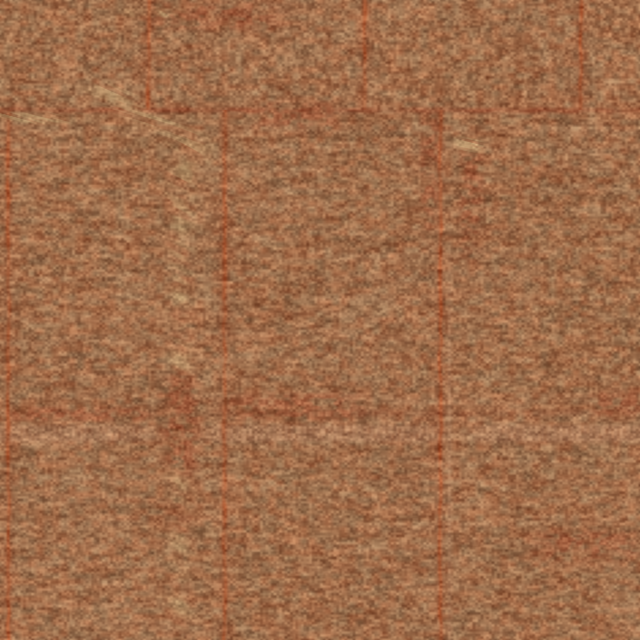
Write a Shadertoy shader that draws this texture.

```glsl
const vec3 CLAY = vec3(0.622, 0.430, 0.296);
const vec3 RUST = vec3(0.600, 0.315, 0.200);
const vec3 SEAM = vec3(0.665, 0.335, 0.185);
const vec3 STRAW = vec3(0.720, 0.590, 0.420);
const vec3 BAND = vec3(0.690, 0.500, 0.370);

const float TILE_WIDTH = 0.3375;
const float LOWER_OFFSET = 0.013;
const float UPPER_OFFSET = 0.232;
const float UPPER_JOINT = 0.828;
const float LOWER_JOINT = 0.355;
const float BAND_Y = 0.323;
const float SEAM_HALF_WIDTH = 0.0034;
const float RIB_COUNT = 31.0;
const float CREASE_X = 0.281;
const float KNOT_SPACING = 0.098;
const float GRAIN_CONTRAST = 0.40;

// Centre and half size of each stained or bleached area
const vec4 STAINS[9] = vec4[9](
    vec4(0.672, 0.730, 0.016, 0.100), vec4(0.737, 0.690, 0.020, 0.090),
    vec4(0.460, 0.365, 0.120, 0.022), vec4(0.965, 0.372, 0.045, 0.022),
    vec4(0.465, 0.820, 0.070, 0.022), vec4(0.920, 0.148, 0.090, 0.025),
    vec4(0.335, 0.975, 0.110, 0.022), vec4(0.282, 0.330, 0.030, 0.080),
    vec4(0.120, 0.353, 0.140, 0.012));
const vec4 BLEACHES[3] = vec4[3](
    vec4(0.055, 0.816, 0.075, 0.009), vec4(0.733, 0.773, 0.024, 0.013),
    vec4(0.235, 0.980, 0.045, 0.007));

float hash(vec2 p) {
    uvec2 q = uvec2(ivec2(p)) * uvec2(1597u, 3812u);
    uint n = (q.x ^ q.y ^ 7919u) * 747796u;
    n = (n ^ (n >> 15)) * 277803u;
    n = (n ^ (n >> 13)) * 668265u;
    return float((n ^ (n >> 16)) & 65535u) / 65535.0;
}

float noise(vec2 p) {
    vec2 i = floor(p), f = fract(p);
    f = f * f * (3.0 - 2.0 * f);
    return mix(mix(hash(i), hash(i + vec2(1, 0)), f.x),
               mix(hash(i + vec2(0, 1)), hash(i + vec2(1, 1)), f.x), f.y);
}

float bell(float d, float width) {
    return exp(-d * d / (width * width));
}

float patchMask(vec2 p, vec4 area) {
    vec2 d = (p - area.xy) / area.zw;
    d *= d;
    return exp(-dot(d, d));
}

void mainImage(out vec4 fragColor, in vec2 fragCoord) {
    vec2 uv = fragCoord / iResolution.xy;
    float upper = smoothstep(-0.003, 0.003, uv.y - UPPER_JOINT);

    // Woven grain, with longer horizontal fibres below the upper joint
    float coarse = noise(uv * vec2(105.0, 165.0));
    float fine = noise(uv * vec2(235.0, 265.0) + 31.0);
    float fibre = mix(noise(uv * vec2(42.0, 170.0) + 67.0),
                      noise(uv * vec2(150.0, 75.0) + 67.0), upper);
    float grain = 0.36 * coarse + 0.40 * fine + 0.24 * fibre - 0.5;
    float cloud = noise(uv * 9.0 + 5.0) - 0.5;
    float warp = noise(uv * vec2(14.0, 22.0) + 17.0);
    float rib = cos(6.2832 * (uv.y * RIB_COUNT + 0.7 * warp)) * (1.0 - upper);
    vec3 color = CLAY + rib * 0.010 + cloud * 0.016;
    color += (noise(uv * vec2(80.0, 110.0) + 91.0) - 0.5) * vec3(0.045, -0.035, -0.045);

    // Pale ticked band, broken at the crease and the right seam
    float gaps = max(bell(uv.x - CREASE_X, 0.038), bell(uv.x - 0.715, 0.030));
    float band = 1.0 - smoothstep(0.009, 0.017, abs(uv.y - BAND_Y));
    float ticks = 0.82 + 0.18 * cos(6.2832 * uv.x * 105.0);
    color = mix(color, BAND, band * ticks * (1.0 - gaps) * 0.78);

    // Mottled rust stains
    float mottle = smoothstep(0.25, 0.72, 0.6 * noise(uv * vec2(85.0, 105.0) + 43.0) + 0.4 * coarse);
    float stain = 0.0;
    for (int i = 0; i < STAINS.length(); i++) stain = max(stain, patchMask(uv, STAINS[i]));
    color = mix(color, RUST, stain * mottle * 0.72);

    // Staggered vertical seams and horizontal joints
    float wobble = (noise(uv * 45.0 + 11.0) - 0.5) * 0.004;
    float offset = mix(LOWER_OFFSET, UPPER_OFFSET, step(UPPER_JOINT, uv.y));
    float seamX = mod(uv.x - offset + 0.5 * TILE_WIDTH, TILE_WIDTH) - 0.5 * TILE_WIDTH;
    float wear = 0.3 + 0.7 * noise(uv * vec2(12.0, 48.0) + 23.0);
    color = mix(color, RUST, bell(seamX, 0.010) * 0.22);
    color = mix(color, SEAM, bell(seamX + wobble, SEAM_HALF_WIDTH) * wear);
    float jointWear = 0.25 + 0.75 * noise(uv * vec2(38.0, 12.0) + 53.0);
    float joint = bell(uv.y - UPPER_JOINT + wobble, 0.0045);
    joint = max(joint, 0.45 * bell(uv.y - LOWER_JOINT + wobble, 0.006));
    color = mix(color, RUST, joint * jointWear * 0.8);
    float ridge = bell(uv.x - 0.702, 0.0035) * (1.0 - smoothstep(0.45, 0.75, uv.y));
    color = mix(color, BAND, ridge * 0.5);

    // Crease bending left near its top, with slanted frayed threads
    float path = CREASE_X + 0.020 * bell(uv.y - 0.765, 0.035)
               - 0.120 * smoothstep(0.775, 0.870, uv.y);
    float across = uv.x - path;
    float ends = 1.0 - smoothstep(0.855, 0.885, uv.y);
    float bend = smoothstep(0.73, 0.79, uv.y);
    float slant = uv.y + across * mix(0.45, 0.65, bend);
    float thread = smoothstep(0.40, 0.80, noise(vec2(across * 28.0 + 50.0, slant * 105.0)));
    float fray = bell(across, mix(0.023, 0.032, bend)) * ends;
    color = mix(color, RUST, fray * mottle * (1.0 - bend) * 0.32);
    color = mix(color, STRAW, fray * thread * mix(0.24, 0.65, smoothstep(0.30, 0.80, uv.y)));

    // Bleached knots spaced along the crease
    float cell = floor(slant / KNOT_SPACING);
    float jitter = (hash(vec2(cell, 7.0)) - 0.5) * 0.025;
    float knotY = slant - (cell + 0.5) * KNOT_SPACING - jitter;
    float knot = bell(across, 0.017) * bell(knotY, 0.014) * (1.0 - bend);
    knot *= 1.0 - bell(uv.y - 0.335, 0.060);
    color = mix(color, STRAW, knot * (0.45 + 0.45 * coarse));
    float bleach = 0.0;
    for (int i = 0; i < BLEACHES.length(); i++) bleach = max(bleach, patchMask(uv, BLEACHES[i]));
    color = mix(color, STRAW, bleach * (0.15 + 0.65 * thread));

    color += grain * GRAIN_CONTRAST * vec3(1.0, 0.95, 0.78);
    fragColor = vec4(clamp(color, 0.0, 1.0), 1.0);
}
```
